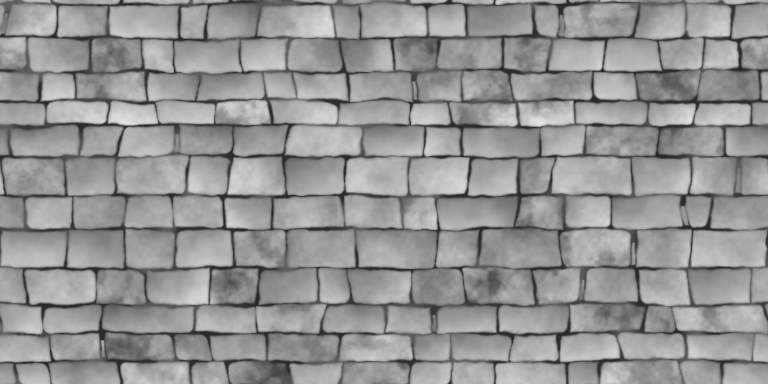
This texture is drawn by a WebGL 1 fragment shader. Its source:

```glsl
precision highp float;
// Dry-stone wall: twelve uneven courses of worn grey blocks with thin dark joints.

uniform vec2 u_resolution;

// Lengths are fractions of the canvas height; y runs downward.
const vec2 WALL = vec2(2.0, 1.0);
const vec4 TOPS_A = vec4(0.010, 0.100, 0.186, 0.262);
const vec4 TOPS_B = vec4(0.327, 0.408, 0.509, 0.596);
const vec4 TOPS_C = vec4(0.699, 0.793, 0.868, 0.941);
const vec4 STONES_A = vec4(15.0, 15.0, 14.0, 13.0);
const vec4 STONES_B = vec4(13.0, 14.0, 14.0, 12.0);
const vec4 STONES_C = vec4(14.0, 12.0, 13.0, 14.0);
const float JOINT_JITTER = 0.6;
const float JOINT_LEAN = 0.028;
const float GAP = 0.0011;
const float GAP_WEDGE = 0.0065;
const float CORNER_WEAR = 0.016;
const float WIDE_JOINT_SHARE = 0.1;
const float WIDE_JOINT = 0.005;
const float EDGE_SOFTNESS = 0.0036;
const float PALE_COURSE = 3.0;
const float GAP_TONE = 0.17;
const float CHIP_TONE = 0.56;
const float STONE_TONE = 0.645;

float hash(vec2 p) {
  vec3 q = fract(p.xyx * 0.1031);
  q += dot(q, q.yzx + 33.33);
  return fract((q.x + q.y) * q.z);
}

float stoneHash(vec2 id, float salt) {
  return hash(id + salt * vec2(17.0, 31.0));
}

// Value noise that wraps at the wall borders; freq must be whole.
float noise(vec2 p, float freq) {
  vec2 q = p * freq, i = floor(q), f = fract(q);
  f = f * f * (3.0 - 2.0 * f);
  vec2 period = WALL * freq;
  vec2 a = mod(i, period) + freq, b = mod(i + 1.0, period) + freq;
  return mix(mix(hash(a), hash(vec2(b.x, a.y)), f.x),
             mix(hash(vec2(a.x, b.y)), hash(b), f.x), f.y);
}

float fbm(vec2 p, float freq) {
  float sum = 0.0, gain = 0.5;
  for (int i = 0; i < 4; i++) {
    sum += gain * noise(p, freq);
    freq *= 2.0;
    gain *= 0.5;
  }
  return sum / 0.9375;
}

// Entry i of twelve values held in three vectors.
float pick(vec4 a, vec4 b, vec4 c, float i) {
  vec4 k = vec4(0.0, 1.0, 2.0, 3.0) - i;
  return dot(a, 1.0 - step(0.5, abs(k))) + dot(b, 1.0 - step(0.5, abs(k + 4.0)))
       + dot(c, 1.0 - step(0.5, abs(k + 8.0)));
}

vec2 wrapId(float i, float row, float count) {
  return vec2(floor(mod(i + 0.5, count)), row);
}

// Position of upright joint i, leaning with height t in -0.5..0.5.
float jointX(float i, float row, float count, float t) {
  vec2 id = wrapId(i, row, count);
  float shift = JOINT_JITTER * (stoneHash(id, 1.0) - 0.5) + hash(vec2(row, 91.0));
  return (i + shift) * WALL.x / count + JOINT_LEAN * t * (stoneHash(id, 2.0) - 0.5);
}

// Inset of one stone side, widening toward one end; t in -0.5..0.5.
float sideInset(vec2 id, float salt, float t) {
  float slant = clamp(0.5 + 2.4 * (stoneHash(id, salt) - 0.5) * t, 0.0, 1.0);
  return GAP + GAP_WEDGE * stoneHash(id, salt + 1.0) * slant * slant;
}

float boxDistance(vec2 p, vec2 halfSize, float radius) {
  vec2 q = abs(p) - halfSize + radius;
  return length(max(q, 0.0)) + min(max(q.x, q.y), 0.0) - radius;
}

void main() {
  vec2 uv = gl_FragCoord.xy / u_resolution;
  vec2 wall = vec2(uv.x, 1.0 - uv.y) * WALL;
  vec2 p = wall + 0.011 * (vec2(noise(wall, 13.0), noise(wall, 11.0)) - 0.5)
         + 0.004 * (vec2(noise(wall, 43.0), noise(wall, 47.0)) - 0.5);
  p.y = mod(p.y - TOPS_A.x, 1.0) + TOPS_A.x;

  // Course
  vec4 y = vec4(p.y);
  float row = dot(step(TOPS_A, y) + step(TOPS_B, y) + step(TOPS_C, y), vec4(1.0)) - 1.0;
  row = clamp(row, 0.0, 11.0);
  float top = pick(TOPS_A, TOPS_B, TOPS_C, row);
  float bottom = row > 10.5 ? 1.0 + TOPS_A.x : pick(TOPS_A, TOPS_B, TOPS_C, row + 1.0);
  float count = pick(STONES_A, STONES_B, STONES_C, row);
  float t = (p.y - top) / (bottom - top) - 0.5;

  // Stone within the course
  float i = floor(p.x * count / WALL.x - hash(vec2(row, 91.0)));
  if (p.x < jointX(i, row, count, t)) i -= 1.0;
  else if (p.x >= jointX(i + 1.0, row, count, t)) i += 1.0;
  float left = jointX(i, row, count, t), right = jointX(i + 1.0, row, count, t);
  float u = (p.x - left) / (right - left) - 0.5;
  vec2 id = wrapId(i, row, count), nextId = wrapId(i + 1.0, row, count);
  float wideLeft = step(stoneHash(id, 3.0), WIDE_JOINT_SHARE);
  float wideRight = step(stoneHash(nextId, 3.0), WIDE_JOINT_SHARE);

  // Block outline with wedge-shaped gaps and unevenly worn corners
  vec2 low = vec2(left + WIDE_JOINT * wideLeft + sideInset(id, 20.0, t), top + sideInset(id, 22.0, u));
  vec2 high = vec2(right - WIDE_JOINT * wideRight - sideInset(id, 24.0, t), bottom - sideInset(id, 26.0, u));
  vec2 halfSize = 0.5 * (high - low), local = p - 0.5 * (low + high);
  float cornerHash = stoneHash(id, 30.0 + step(0.0, local.x) + 2.0 * step(0.0, local.y));
  float rough = 0.008 * (fbm(wall, 27.0) - 0.42);
  float d = boxDistance(local, halfSize, 0.003 + CORNER_WEAR * cornerHash * cornerHash) + rough;

  // Face: smooth stones carry a glow, worn ones mottling, grain and soft stains
  vec2 s = local / halfSize;
  float wear = stoneHash(id, 10.0);
  float mottle = fbm(wall, 15.0) - 0.5;
  float tone = STONE_TONE + 0.13 * (stoneHash(id, 11.0) - 0.5);
  tone += mix(0.1, 0.02, wear) * s.y + 0.16 * s.x * (stoneHash(id, 12.0) - 0.5);
  tone += mottle * mix(0.2, 0.34, wear);
  tone += (fbm(wall, 80.0) - 0.5) * mix(0.02, 0.13, wear);
  tone -= 0.2 * smoothstep(0.6, 0.95, wear) * smoothstep(0.42, 0.75, fbm(wall, 19.0));
  tone += 0.07 * (1.0 - step(0.5, abs(row - PALE_COURSE)));
  tone *= mix(0.88, 1.0, smoothstep(0.0, 0.009, -d));

  // Small chips wedged into wide joints
  bool nearLeft = p.x - left < right - p.x;
  float wide = nearLeft ? wideLeft : wideRight;
  vec2 chip = vec2(p.x - (nearLeft ? left : right), p.y - mix(top, bottom, 0.62));
  float chipD = boxDistance(chip, vec2(0.005 + 0.004 * t, 0.3 * (bottom - top)), 0.003) + rough;

  float soft = max(EDGE_SOFTNESS, 1.0 / u_resolution.y);
  float base = GAP_TONE + 0.2 * smoothstep(0.4, 0.9, noise(wall, 16.0));
  base = mix(base, CHIP_TONE + 0.5 * mottle, wide * smoothstep(soft, -soft, chipD));
  gl_FragColor = vec4(vec3(mix(base, tone, smoothstep(soft, -soft, d))), 1.0);
}
```
